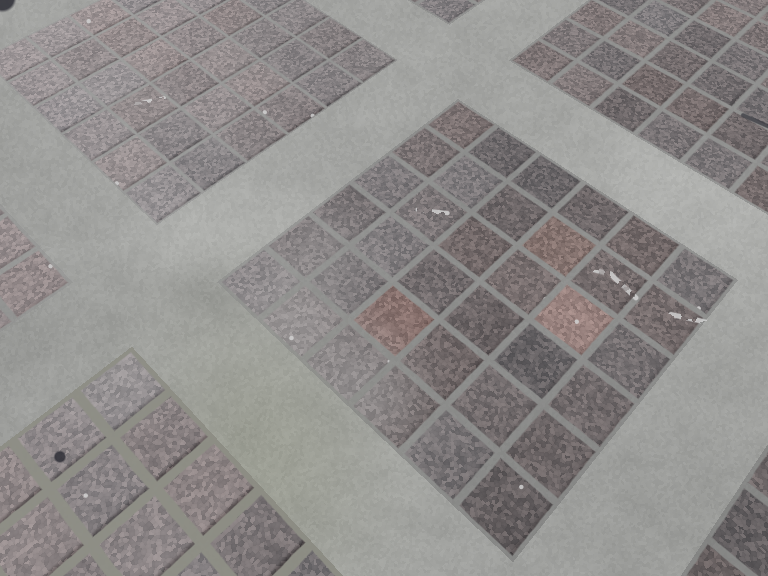
A Shadertoy shader for this texture:

```glsl
// Granite paving panels, six tiles square, set in pale concrete and seen at an angle.

float hash(vec2 p) {
    vec3 q = fract(p.xyx * vec3(0.1031, 0.1030, 0.0973));
    q += dot(q, q.yzx + 33.33);
    return fract((q.x + q.y) * q.z);
}

// Cellular noise: x is distance to the nearest seed, y is that seed's random value.
vec2 cells(vec2 p) {
    vec2 base = floor(p), best = vec2(9.0, 0.0);
    for (int j = -1; j <= 1; j++)
    for (int i = -1; i <= 1; i++) {
        vec2 id = base + vec2(i, j);
        vec2 seed = id + vec2(hash(id), hash(id + 71.7));
        float d = length(seed - p);
        if (d < best.x) best = vec2(d, hash(id + 19.3));
    }
    return best;
}

// Layered sines, roughly -1 to 1.
float waves(vec2 p) {
    float sum = 0.0, amp = 0.5;
    for (int i = 0; i < 5; i++) {
        sum += amp * sin(p.x + 1.7 * sin(p.y)) * cos(p.y * 1.1 + sin(p.x * 0.8));
        p = mat2(1.5, 1.1, -1.1, 1.5) * p + 2.3;
        amp *= 0.6;
    }
    return sum;
}

float blob(vec2 p, vec2 center, vec2 radius) {
    vec2 d = (p - center) / radius;
    return exp(-dot(d, d));
}

float stroke(vec2 p, vec2 a, vec2 b, float width) {
    vec2 ab = b - a;
    float along = clamp(dot(p - a, ab) / dot(ab, ab), 0.0, 1.0);
    return smoothstep(width, width * 0.4, length(p - a - ab * along));
}

// Ground plane: one unit is one panel, x runs down-right and y down-left.
vec2 groundFromView(vec2 p) {
    mat2 view = mat2(vec2(0.269, 0.2319) + 0.1695 * p,
                     vec2(-0.4873, 0.2282) + 0.1829 * p);
    return inverse(view) * (p - vec2(0.7951, 0.1719));
}

float isTile(vec2 tile, vec2 wanted) {
    return step(length(tile - wanted), 0.1);
}

void mainImage(out vec4 fragColor, in vec2 fragCoord) {
    vec2 p = fragCoord / iResolution.xy;
    p = vec2(p.x * 4.0 / 3.0, 1.0 - p.y);
    vec2 ground = groundFromView(p);
    vec2 panel = floor(ground / 1.271 + 0.004);
    vec2 grid = (ground - panel * 1.271) * 6.0;
    vec2 tile = floor(grid), local = fract(grid);
    float aa = 1.5 * length(fwidth(ground * 6.0)) * 0.7;
    float central = step(length(panel), 0.1);
    float nearLeft = isTile(panel, vec2(0.0, 1.0));
    float farLeft = isTile(panel, vec2(-1.0, 0.0));

    // Concrete
    float mottle = waves(p * 9.0);
    vec2 grit = cells(p * 190.0);
    vec3 concrete = vec3(0.636, 0.64, 0.63) + 0.018 * mottle;
    concrete += 0.02 * waves(p * 31.0) + 0.035 * (grit.y - 0.5);
    concrete += 0.045 * blob(p, vec2(1.2, 0.35), vec2(0.25, 0.15));
    concrete += 0.05 * blob(p, vec2(0.38, 0.4), vec2(0.16, 0.09));
    concrete -= 0.035 * blob(p, vec2(1.12, 0.88), vec2(0.2, 0.15));
    concrete -= 0.05 * blob(p, vec2(0.36, 0.51), vec2(0.09, 0.05));
    concrete -= vec3(0.02, 0.015, 0.045) * blob(p, vec2(0.45, 0.8), vec2(0.2, 0.25));
    concrete -= 0.03 * blob(p, vec2(0.02, 0.6), vec2(0.2, 0.2));

    // Granite: lighter on the left and far sides, with individual tile tints
    float tone = 0.55 - 0.115 * smoothstep(0.1, 0.9, p.x);
    tone += 0.035 * smoothstep(0.35, 0.0, p.y) - 0.035 * smoothstep(0.5, 1.0, p.y);
    float tint = hash(tile + panel * 13.0 + 5.0);
    vec3 granite = tone * vec3(1.01, 0.98, 1.0) + 0.06 * (tint - 0.5);
    granite += vec3(0.025, 0.0, -0.01) * hash(tile + panel * 7.0 + 40.0);
    granite += central * (vec3(0.13, 0.075, 0.06) * isTile(tile, vec2(4.0, 2.0))
             + vec3(0.07, 0.015, 0.0) * isTile(tile, vec2(2.0, 4.0))
             + vec3(0.05, 0.015, 0.0) * isTile(tile, vec2(3.0, 1.0))
             + 0.05 * isTile(tile, vec2(1.0, 1.0)));
    vec2 grain = cells(ground * 110.0);
    granite += vec3(0.15, 0.135, 0.13) * (grain.y - 0.5) + 0.03 * (0.5 - grain.x);
    granite += 0.02 * waves(p * 17.0 + 4.0);

    // Dust that pales the granite
    float dust = 0.7 * blob(p, vec2(0.5, 0.57), vec2(0.11, 0.1));
    dust += 0.65 * blob(p, vec2(0.63, 0.69), vec2(0.1, 0.09));
    dust += 0.4 * blob(p, vec2(0.56, 0.43), vec2(0.09, 0.07));
    dust += 0.5 * blob(p, vec2(0.19, 0.65), vec2(0.11, 0.07));
    dust += farLeft * 0.25 * (0.5 + waves(p * 14.0));
    granite = mix(granite, vec3(0.62, 0.61, 0.61) + 0.1 * (grain.y - 0.5), clamp(dust, 0.0, 0.75));

    // Joints, with a dark lip along one side of each tile
    vec2 toEdge = 0.5 - abs(local - 0.5);
    float edge = min(toEdge.x, toEdge.y) + 0.008 * waves(grid * 8.0);
    float joint = 0.055 + 0.015 * nearLeft - 0.02 * farLeft;
    float inside = step(0.0, min(grid.x, grid.y)) * step(max(grid.x, grid.y), 6.0);
    float cover = smoothstep(joint - aa * 0.5, joint + aa * 0.5, edge) * inside;
    float lip = smoothstep(0.05 + aa, 0.0, abs(1.0 - joint - local.x));
    granite -= lip * (0.06 + 0.1 * max(farLeft, nearLeft)) * (1.0 - min(dust, 1.0));
    vec3 grout = mix(concrete - 0.04, vec3(tone + 0.06), 0.45);
    grout = mix(grout, vec3(0.55, 0.55, 0.51), nearLeft * 0.8);
    vec3 color = mix(mix(concrete, grout, inside), granite, cover);

    // Chipped pale paint
    float paint = stroke(p, vec2(1.03, 0.468), vec2(1.06, 0.476), 0.006);
    paint += stroke(p, vec2(1.06, 0.476), vec2(1.104, 0.517), 0.006);
    paint += stroke(p, vec2(1.165, 0.546), vec2(1.23, 0.56), 0.006);
    paint += stroke(p, vec2(0.725, 0.364), vec2(0.777, 0.37), 0.005);
    paint += stroke(p, vec2(0.235, 0.18), vec2(0.285, 0.17), 0.004);
    paint *= smoothstep(0.35, 0.55, cells(p * 95.0).y);
    vec2 chip = cells(p * 26.0);
    paint += smoothstep(0.13, 0.06, chip.x) * step(0.965, chip.y) * cover;
    color = mix(color, vec3(0.82), clamp(paint, 0.0, 0.85));

    // Dark spot, crack and corner shadow
    float dark = smoothstep(0.012, 0.007, length(p - vec2(0.104, 0.793)));
    dark += 0.7 * stroke(p, vec2(1.29, 0.2), vec2(1.34, 0.222), 0.005);
    dark += smoothstep(0.026, 0.018, length(p - vec2(0.004, -0.003)));
    color = mix(color, vec3(0.2, 0.2, 0.23), min(dark, 0.9));
    fragColor = vec4(clamp(color, 0.0, 1.0), 1.0);
}
```
